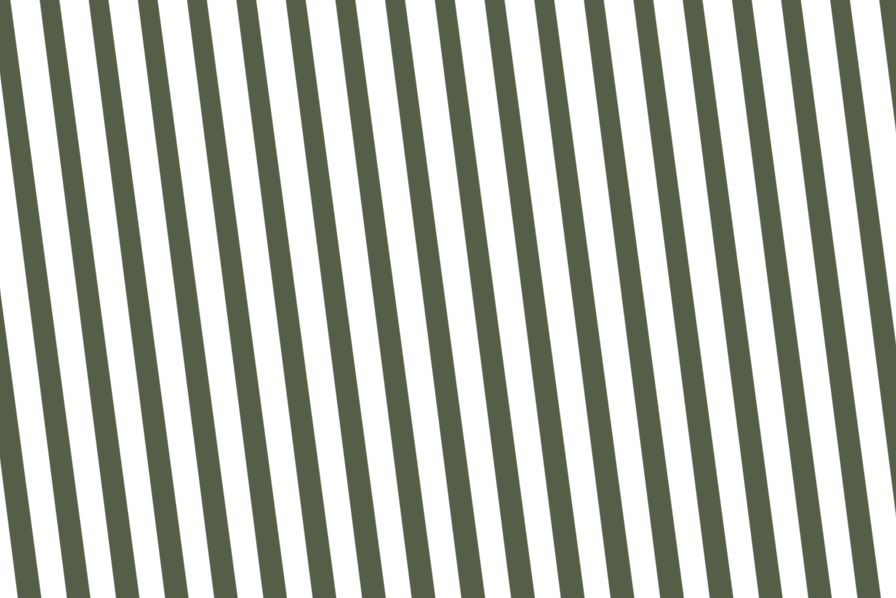
This pattern is drawn by a Shadertoy shader. Its source:

```glsl
const vec3 PAPER = vec3(1.0);
const vec3 OLIVE = vec3(0.333, 0.371, 0.280);

const float PERIOD = 0.05514;       // stripe spacing, in canvas widths
const float FIRST_CENTER = 0.0553;  // a stripe center on the top edge
const float LEAN = 0.0873;          // sideways travel from top to bottom
const float HALF_TOP = 0.01107;     // stripe half width at the top
const float HALF_BOTTOM = 0.0132;   // stripe half width at the bottom
const float EDGE_SOFTNESS = 0.0022;

// Slow, slight unevenness in the spacing
float spacingDrift(float x, float amount, float stripesPerWave) {
    return amount * sin(6.2831853 * x / (PERIOD * stripesPerWave));
}

// Signed distance from the nearest stripe edge, negative inside
float stripeDistance(float x, float period, float halfWidth) {
    float offset = (fract(x / period + 0.5) - 0.5) * period;
    return abs(offset) - halfWidth;
}

float coverage(float distanceToEdge, float softness) {
    return 1.0 - smoothstep(-0.5 * softness, 0.5 * softness, distanceToEdge);
}

void mainImage(out vec4 fragColor, in vec2 fragCoord) {
    vec2 uv = fragCoord / iResolution.xy;
    float descent = 1.0 - uv.y;

    // Straighten the leaning stripes
    float x = uv.x - FIRST_CENTER - LEAN * descent;
    x += spacingDrift(x, 0.001, 16.0);

    // Stripes widen gently toward the bottom
    float halfWidth = mix(HALF_TOP, HALF_BOTTOM, descent);
    float softness = max(EDGE_SOFTNESS, 1.2 / iResolution.x);
    float stripe = coverage(stripeDistance(x, PERIOD, halfWidth), softness);

    fragColor = vec4(mix(PAPER, OLIVE, stripe), 1.0);
}
```
